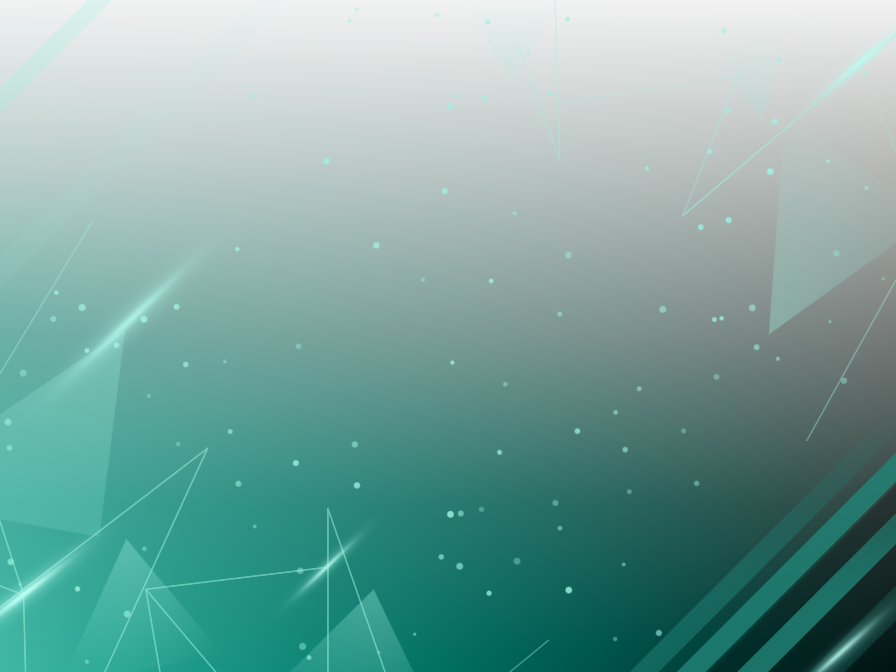
A Shadertoy shader for this background:

```glsl
// Pale-to-teal abstract backdrop: a smooth colour field carrying translucent
// shards, diagonal bands, thin wires, light streaks and scattered dots.
// Shapes are distance functions; dots come from a jittered cell grid.

#define MINT vec3(0.62, 0.95, 0.88)
#define BAND_TEAL vec3(0.13, 0.52, 0.47)
#define GLOW vec3(0.72, 1.0, 0.95)
#define WIRE_HALF_WIDTH 0.0005
#define WIRE_ALPHA 0.5
#define DOT_CELL 0.1
#define DOT_CHANCE 0.42
#define DOT_RADIUS vec2(0.0023, 0.0053)

float pixel;

float hash(vec2 p) {
    return fract(sin(dot(p, vec2(127.1, 311.7))) * 43758.54);
}

// Quadratic blend through the left, middle and right colours.
vec3 row(vec3 left, vec3 mid, vec3 right, float t) {
    return left * 2.0 * (t - 0.5) * (t - 1.0)
         + mid * 4.0 * t * (1.0 - t)
         + right * 2.0 * t * (t - 0.5);
}

vec3 backdrop(vec2 p) {
    float t = p.x * 0.75, y = p.y * 4.0;
    vec3 c = row(vec3(0.25, 0.72, 0.65), vec3(0.0, 0.43, 0.38), vec3(0.0, 0.10, 0.10), t);
    c = mix(c, row(vec3(0.27, 0.68, 0.62), vec3(0.16, 0.48, 0.44), vec3(0.20, 0.26, 0.25), t), clamp(y, 0.0, 1.0));
    c = mix(c, row(vec3(0.42, 0.69, 0.65), vec3(0.48, 0.61, 0.59), vec3(0.46, 0.48, 0.47), t), clamp(y - 1.0, 0.0, 1.0));
    c = mix(c, row(vec3(0.73, 0.81, 0.80), vec3(0.73, 0.78, 0.77), vec3(0.71, 0.72, 0.71), t), clamp(y - 2.0, 0.0, 1.0));
    return clamp(mix(c, vec3(0.95), clamp(y - 3.0, 0.0, 1.0)), 0.0, 1.0);
}

float side(vec2 p, vec2 a, vec2 b) {
    vec2 e = b - a, q = p - a;
    return (e.x * q.y - e.y * q.x) / length(e);
}

// Triangle that fades with distance from its tip.
float shard(vec2 p, vec2 tip, vec2 b, vec2 c, float reach) {
    float s = sign(side(c, tip, b));
    float d = min(s * side(p, tip, b), min(s * side(p, b, c), s * side(p, c, tip)));
    return smoothstep(-pixel, pixel, d) * clamp(1.0 - length(p - tip) / reach, 0.0, 1.0);
}

float wire(vec2 p, vec2 a, vec2 b) {
    vec2 q = p - a, e = b - a;
    float d = length(q - e * clamp(dot(q, e) / dot(e, e), 0.0, 1.0));
    return 1.0 - smoothstep(0.0, pixel, d - WIRE_HALF_WIDTH);
}

// Diagonal band between two values of s.
float band(float s, float lo, float hi) {
    return smoothstep(-pixel, pixel, s - lo) * smoothstep(-pixel, pixel, hi - s);
}

// Tapered streak: a soft halo around a narrow bright core.
float streak(vec2 p, vec2 centre, float slope, float size) {
    vec2 dir = normalize(vec2(1.0, slope)), q = (p - centre) / size;
    float u = dot(q, dir), v = dot(q, vec2(-dir.y, dir.x));
    float core = exp(-u * u * 9.0 - v * v * 1800.0);
    return 0.6 * core + 0.4 * exp(-u * u * 5.0 - v * v * 230.0);
}

void mainImage(out vec4 fragColor, in vec2 fragCoord) {
    vec2 p = fragCoord / iResolution.xy * vec2(4.0 / 3.0, 1.0);
    pixel = 1.0 / iResolution.y;
    vec3 col = backdrop(p);

    // Diagonal bands in the lower right and upper left corners
    float s = p.x + 1.0 - p.y;
    float low = 1.0 - smoothstep(0.08, 0.45, p.y);
    col *= 1.0 - 0.25 * smoothstep(2.05, 2.06, s);
    col = mix(col, BAND_TEAL, 0.8 * band(s, 2.007, 2.05));
    col = mix(col, BAND_TEAL, (0.2 + 0.6 * low) * band(s, 2.097, 2.143));
    col = mix(col, BAND_TEAL, 0.5 * low * band(s, 1.937, 1.98));
    col = mix(col, BAND_TEAL, 0.25 * band(s, 2.205, 2.257));
    col = mix(col, MINT, 0.25 * band(s, 0.13, 0.168) + 0.06 * band(s, 0.38, 0.43));

    // Translucent shards
    float shards = 0.28 * shard(p, vec2(0.186, 0.509), vec2(0.148, 0.201), vec2(-0.184, 0.26), 0.75);
    shards += 0.36 * shard(p, vec2(0.188, 0.198), vec2(0.087, -0.024), vec2(0.33, 0.028), 0.22);
    shards += 0.36 * shard(p, vec2(0.556, 0.123), vec2(0.396, -0.035), vec2(0.632, -0.035), 0.28);
    shards += 0.36 * shard(p, vec2(1.144, 0.502), vec2(1.168, 0.826), vec2(1.389, 0.679), 0.34);
    shards += 0.16 * shard(p, vec2(0.759, 0.878), vec2(0.69, 1.0), vec2(0.84, 1.0), 0.15);
    shards += 0.18 * shard(p, vec2(1.134, 0.819), vec2(1.07, 0.9), vec2(1.19, 1.0), 0.16);
    col = mix(col, MINT, shards);

    // Thin wires: lower left, then upper right
    vec2 peak = vec2(0.309, 0.333), hub = vec2(0.217, 0.123), mast = vec2(0.488, 0.243);
    vec2 knot = vec2(0.035, 0.115), fork = vec2(1.016, 0.679), spike = vec2(0.833, 0.76);
    float w = wire(p, vec2(0.0, 0.444), vec2(0.137, 0.67)) * 0.7;
    w = max(w, max(wire(p, peak, vec2(-0.02, 0.081)), wire(p, peak, vec2(0.156, 0.0))));
    w = max(w, max(wire(p, hub, vec2(0.488, 0.156)), wire(p, hub, vec2(0.238, 0.0))));
    w = max(w, max(wire(p, hub, vec2(0.321, 0.0)), wire(p, mast, vec2(0.488, 0.0))));
    w = max(w, max(wire(p, mast, vec2(0.573, 0.0)), wire(p, knot, vec2(0.0, 0.224))));
    w = max(w, max(wire(p, knot, vec2(0.038, 0.0)), wire(p, knot, vec2(0.0, 0.128))));
    w = max(w, 0.7 * max(wire(p, vec2(0.759, 0.0), vec2(0.816, 0.047)), wire(p, vec2(1.201, 0.345), vec2(1.333, 0.583))));
    w = max(w, max(wire(p, fork, vec2(1.333, 0.948)), 0.6 * wire(p, fork, vec2(1.102, 0.896))));
    w = max(w, 0.7 * max(wire(p, spike, vec2(0.773, 0.931)), wire(p, spike, vec2(0.826, 1.0))));
    w = max(w, 0.4 * max(wire(p, vec2(0.833, 0.847), vec2(1.102, 0.887)), wire(p, vec2(1.281, 0.908), vec2(1.333, 0.774))));
    col = mix(col, MINT, WIRE_ALPHA * w);

    // Scattered dots, two candidates per cell, with two empty regions
    for (int i = 0; i < 2; i++) {
        vec2 id = floor(p / DOT_CELL), seed = id + 37.0 * float(i);
        vec2 c = (id + 0.1 + 0.8 * vec2(hash(seed), hash(seed + 5.3))) * DOT_CELL;
        bool empty = (c.x < 0.32 && c.y > 0.6) || (c.x > 1.06 && c.y < 0.43);
        float r = mix(DOT_RADIUS.x, DOT_RADIUS.y, hash(seed + 9.1));
        float keep = empty ? 0.0 : step(hash(seed + 2.7), DOT_CHANCE);
        float spot = 1.0 - smoothstep(-pixel, pixel, length(p - c) - r);
        col = mix(col, MINT, keep * spot * mix(0.35, 0.85, hash(seed + 7.9)));
    }

    // Light streaks
    float light = 0.8 * streak(p, vec2(0.19, 0.52), 0.95, 0.27) + streak(p, vec2(0.035, 0.115), 0.77, 0.22);
    light += 0.85 * streak(p, vec2(0.486, 0.156), 0.95, 0.13) + 0.8 * streak(p, vec2(1.281, 0.908), 0.85, 0.16);
    light += 0.85 * streak(p, vec2(1.25, 0.028), 0.9, 0.18);
    fragColor = vec4(mix(col, GLOW, clamp(light, 0.0, 1.0)), 1.0);
}
```
